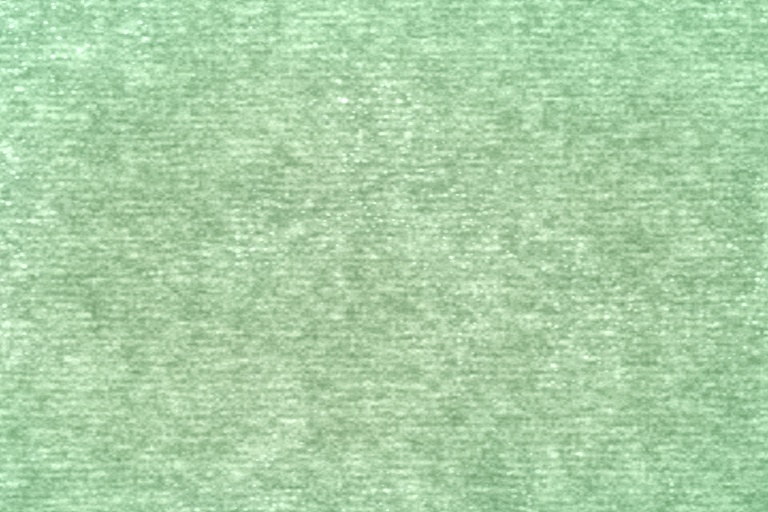
A WebGL 2 fragment shader for this texture:

```glsl
#version 300 es
precision highp float;
// Pale green ribbed cloth: fine horizontal rows of uneven stitches with
// broken dark grooves, soft slubs, fibre grain and small pale glints.
// Layers of stretched value noise set one tone, which then shades the dye.
#define ROWS 59.0
#define GROOVE_DEPTH 0.068
#define STITCH_CONTRAST 0.15
#define GRAIN_CONTRAST 0.17
#define MOTTLE_CONTRAST 0.09
#define GLINT_STRENGTH 0.15
#define DYE vec3(0.665, 0.812, 0.648)
#define EDGE_TINT vec3(-0.045, 0.015, 0.0)
#define SHEEN vec3(0.85, 0.80, 0.88)

uniform vec2 u_resolution;
out vec4 fragColor;

float hash(vec2 p) {
  vec3 q = fract(vec3(p.xyx) * 0.1031);
  q += dot(q, q.yzx + 33.33);
  return fract((q.x + q.y) * q.z);
}

float noise(vec2 p) {
  vec2 cell = floor(p), f = fract(p);
  f = f * f * (3.0 - 2.0 * f);
  return mix(mix(hash(cell), hash(cell + vec2(1, 0)), f.x),
             mix(hash(cell + vec2(0, 1)), hash(cell + vec2(1, 1)), f.x), f.y);
}

// Layered noise centred on zero
float mottle(vec2 p) {
  float sum = 0.0, amp = 0.55;
  for (int i = 0; i < 4; i++) {
    sum += amp * (noise(p) - 0.5);
    p = p * 2.03 + 17.3;
    amp *= 0.6;
  }
  return sum;
}

// Rounded pale flecks, one jittered candidate in each cell
float flecks(vec2 p, float density, float radius) {
  float light = 0.0;
  vec2 cell = floor(p);
  for (int j = -1; j <= 1; j++) {
    for (int i = -1; i <= 1; i++) {
      vec2 id = cell + vec2(i, j);
      vec2 center = id + 0.2 + 0.6 * vec2(hash(id + 5.1), hash(id + 91.7));
      float size = radius * (0.6 + 0.7 * hash(id + 37.9));
      float present = step(1.0 - density, hash(id + 143.3));
      float d = length((p - center) * vec2(0.8, 1.0));
      light = max(light, present * (1.0 - smoothstep(0.3 * size, size, d)));
    }
  }
  return light;
}

void main() {
  vec2 p = gl_FragCoord.xy / u_resolution.y;
  vec2 uv = gl_FragCoord.xy / u_resolution;

  // Rows sag a little and wobble along their length
  float y = p.y * ROWS + 0.7 * mottle(p * vec2(3.0, 2.0) + 8.0)
          + 0.45 * (noise(p * vec2(28.0, 50.0)) - 0.5);
  float row = floor(y);
  float ridge = 0.5 - 0.5 * cos(6.28318 * fract(y));

  // Grooves fade in and out between the stitches
  float broken = 0.35 + 1.3 * noise(vec2(p.x * 42.0, floor(y + 0.5) * 7.3));
  float tone = GROOVE_DEPTH * broken * (ridge - 0.55);

  // Each row carries its own sequence of stitches
  float stitch = noise(vec2(p.x * ROWS * 0.75 + 19.0 * hash(vec2(row, 3.0)), row * 5.7));
  tone += STITCH_CONTRAST * (stitch - 0.5) * (0.15 + 0.85 * ridge);

  // Slubs, warp streaks and uneven pile
  tone += 0.09 * (noise(p * vec2(26.0, 44.0) + 61.0) - 0.5);
  tone += MOTTLE_CONTRAST * mottle(p * vec2(5.0, 8.0));
  tone += 0.035 * (noise(vec2(p.x * 36.0, p.y * 3.0) + 44.0) - 0.5);

  // Fibre grain at two fine scales
  tone += GRAIN_CONTRAST * (noise(p * vec2(125.0, 165.0)) - 0.5);
  tone += 0.08 * (noise(p * vec2(240.0, 290.0) + 71.0) - 0.5);

  // Broad light: brighter top and left, dimmer lower right
  tone += 0.035 * smoothstep(0.55, 1.0, uv.y) + 0.02 * (0.5 - uv.x) - 0.01;
  vec3 color = DYE + tone * vec3(1.04, 0.94, 1.0);

  // Cooler green toward the borders, warmer in the middle
  float border = smoothstep(0.25, 0.75, length((uv - vec2(0.47, 0.42)) * vec2(0.95, 1.1)));
  color += EDGE_TINT * (border - 0.25 + 0.5 * mottle(p * 3.0 + 29.0));

  // Glints gather in patches, mostly on the upper left
  float patches = smoothstep(-0.12, 0.3, mottle(p * vec2(4.0, 5.0) + 53.0));
  float worn = 0.3 + 0.8 * patches + 0.35 * (1.0 - uv.x) * uv.y;
  float glint = flecks(p * vec2(72.0, 85.0), 0.22, 0.42)
              + 0.6 * flecks(p * vec2(34.0, 48.0) + 23.0, 0.13, 0.5);
  color += GLINT_STRENGTH * worn * glint * SHEEN;
  color += 0.03 * patches * (1.0 - uv.x) * vec3(0.7, 0.5, 1.0);

  fragColor = vec4(clamp(color, 0.0, 1.0), 1.0);
}
```
